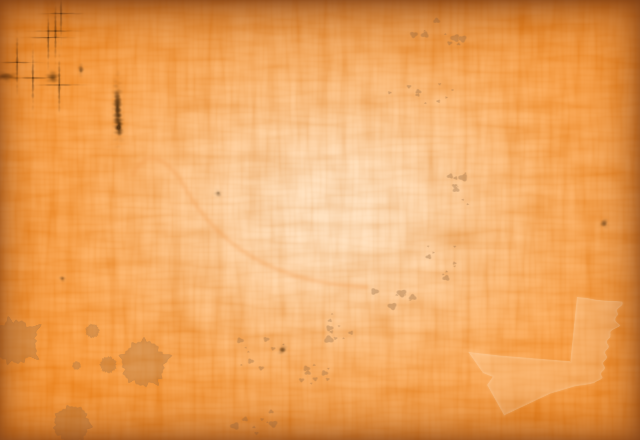
Reproduce this background procedurally as a WebGL 2 fragment shader.

```glsl
#version 300 es
precision highp float;
// Warm orange linen with a pale glow, dark edges, ink splats, speckles and a torn strip.
uniform vec2 u_resolution;
out vec4 outColor;

const float ASPECT = 16.0 / 11.0;
const vec3 ORANGE = vec3(0.98, 0.605, 0.235);
const vec3 CREAM = vec3(1.0, 0.88, 0.745);
const vec3 BROWN = vec3(0.47, 0.23, 0.08);
const vec3 SOOT = vec3(0.25, 0.14, 0.03);
const vec3 INK = vec3(0.60, 0.43, 0.27);

vec2 hash2(vec2 p) {
  vec3 q = fract(p.xyx * vec3(0.1031, 0.1030, 0.0973));
  q += dot(q, q.yzx + 33.33);
  return fract((q.xx + q.yz) * q.zy);
}

// Smooth cellular noise, roughly centred on zero
float cellular(vec2 p) {
  vec2 cell = floor(p), f = fract(p);
  float sum = 0.0;
  for (int y = -1; y <= 1; y++)
    for (int x = -1; x <= 1; x++) {
      vec2 o = vec2(x, y);
      vec2 d = o + hash2(cell + o + 40.0) - f;
      sum += exp(-7.0 * dot(d, d));
    }
  return -log(sum + 0.001) / 7.0 - 0.06;
}

// Crossed threads at two scales plus soft mottling
float linen(vec2 p) {
  float broad = cellular(p * vec2(5.0, 45.0)) + cellular(p * vec2(50.0, 4.0));
  float fine = cellular(p * vec2(16.0, 110.0)) + cellular(p * vec2(120.0, 13.0));
  return 0.5 * broad + 0.3 * fine + 0.5 * cellular(p * 17.0);
}

float segment(vec2 p, vec2 a, vec2 b) {
  vec2 ab = b - a;
  return length(p - a - ab * clamp(dot(p - a, ab) / dot(ab, ab), 0.0, 1.0));
}

float bezier(vec2 p, vec2 a, vec2 b, vec2 c) {
  float d = 1.0;
  vec2 last = a;
  for (int i = 1; i <= 14; i++) {
    float t = float(i) / 14.0;
    vec2 next = mix(mix(a, b, t), mix(b, c, t), t);
    d = min(d, segment(p, last, next));
    last = next;
  }
  return d;
}

float polygon(vec2 p, vec2 v[17]) {
  float d = 9.0, side = 1.0;
  for (int i = 0, j = 16; i < 17; j = i, i++) {
    d = min(d, segment(p, v[i], v[j]));
    vec2 e = v[j] - v[i], w = p - v[i];
    bvec3 c = bvec3(p.y >= v[i].y, p.y < v[j].y, e.x * w.y > e.y * w.x);
    if (all(c) || all(not(c))) side = -side;
  }
  return side * d;
}

// Round blot with a wavy rim and a few thin spikes
float splat(vec2 p, vec2 centre, float r, float spike, float seed) {
  vec2 q = p - centre;
  float a = atan(q.y, q.x);
  float rim = 0.05 * sin(7.0 * a + seed) + 0.04 * sin(16.0 * a - seed) + 0.03 * sin(25.0 * a);
  float arms = pow(0.5 + 0.5 * sin(5.0 * a + seed), 14.0) * (0.6 + 0.4 * cos(a - 0.4));
  return length(q) - r * (1.0 + rim + spike * arms);
}

// Loose cluster of small drops
float speckles(vec2 p, vec2 centre, vec2 spread, float seed) {
  float d = 1.0;
  for (int i = 0; i < 9; i++) {
    vec2 h = hash2(vec2(float(i) * 7.3, seed));
    vec2 k = hash2(vec2(seed + 5.0, float(i) * 3.1));
    float r = mix(0.0015, 0.009, k.x * k.x);
    vec2 q = p - centre - (h * 2.0 - 1.0) * spread;
    d = min(d, length(q * vec2(0.85, 1.1)) - r * (1.0 + 0.2 * sin(3.0 * atan(q.y, q.x) + k.y * 6.0)));
  }
  return d;
}

float smudge(vec2 p, vec2 centre, vec2 size) {
  vec2 q = (p - centre) / size;
  return exp(-dot(q, q) * (1.0 + 2.0 * cellular(p * vec2(60.0, 110.0))));
}

void main() {
  vec2 p = gl_FragCoord.xy / u_resolution * vec2(ASPECT, 1.0);
  float px = 1.0 / u_resolution.y;

  // Cloth and central glow
  float weave = linen(p);
  vec2 g = (p - vec2(0.76, 0.52)) * vec2(0.70, 0.96) / 0.35;
  vec3 col = mix(ORANGE, CREAM, clamp(exp(-dot(g, g)) - 0.35 * weave, -0.2, 1.0));
  col *= 1.0 - 0.05 * weave;

  // Faint curved crease
  float crease = min(bezier(p, vec2(0.303, 0.606), vec2(0.345, 0.68), vec2(0.41, 0.592)),
                     bezier(p, vec2(0.41, 0.592), vec2(0.53, 0.36), vec2(0.83, 0.348)));
  col = mix(col, vec3(0.95, 0.60, 0.29), 0.27 * exp(-pow(crease / 0.007, 2.0)));

  // Ink splats
  float blot = splat(p, vec2(0.036, 0.223), 0.047, 0.5, 4.8);
  blot = min(blot, splat(p, vec2(0.326, 0.174), 0.049, 0.35, 0.2));
  blot = min(blot, splat(p, vec2(0.163, 0.036), 0.040, 0.15, 2.0));
  blot = min(blot, splat(p, vec2(0.210, 0.248), 0.015, 0.0, 1.0));
  blot = min(blot, splat(p, vec2(0.174, 0.169), 0.009, 0.0, 3.0));
  blot = min(blot, splat(p, vec2(0.246, 0.171), 0.018, 0.0, 5.0));
  float inked = smoothstep(px, -px, blot);
  col = mix(col, INK, inked * (0.30 + 0.12 * exp(-abs(blot) / 0.003)));

  // Trail of speckles
  float drops = speckles(p, vec2(1.0, 0.925), vec2(0.06, 0.03), 1.0);
  drops = min(drops, speckles(p, vec2(0.965, 0.79), vec2(0.08, 0.026), 2.0));
  drops = min(drops, speckles(p, vec2(1.05, 0.575), vec2(0.03, 0.04), 3.0));
  drops = min(drops, speckles(p, vec2(1.01, 0.40), vec2(0.04, 0.05), 4.0));
  drops = min(drops, speckles(p, vec2(0.89, 0.315), vec2(0.05, 0.025), 5.0));
  drops = min(drops, speckles(p, vec2(0.767, 0.258), vec2(0.045, 0.03), 6.0));
  drops = min(drops, speckles(p, vec2(0.587, 0.20), vec2(0.07, 0.04), 7.0));
  drops = min(drops, speckles(p, vec2(0.73, 0.145), vec2(0.05, 0.03), 8.0));
  drops = min(drops, speckles(p, vec2(0.583, 0.035), vec2(0.05, 0.03), 9.0));
  col = mix(col, INK, 0.38 * smoothstep(px, -px, drops));

  // Torn translucent strip
  vec2 strip[17] = vec2[17](vec2(1.312, 0.324), vec2(1.413, 0.314), vec2(1.398, 0.280),
    vec2(1.405, 0.261), vec2(1.384, 0.239), vec2(1.377, 0.195), vec2(1.367, 0.144),
    vec2(1.350, 0.129), vec2(1.307, 0.123), vec2(1.250, 0.106), vec2(1.146, 0.057),
    vec2(1.108, 0.125), vec2(1.121, 0.144), vec2(1.098, 0.153), vec2(1.066, 0.199),
    vec2(1.136, 0.191), vec2(1.297, 0.178));
  float ragged = 0.003 * sin(p.y * 260.0) * smoothstep(1.33, 1.37, p.x);
  float tape = polygon(p, strip) + ragged;
  col = mix(col, CREAM, 0.27 * smoothstep(px, -px, tape) + 0.25 * exp(-abs(tape) / 0.0022));

  // Sooty threads and smudges
  float soot = 0.0;
  for (int i = 0; i < 6; i++) {
    vec2 at = vec2(0.02, 0.80) + hash2(vec2(i, 17)) * vec2(0.12, 0.19);
    soot += 0.45 * smudge(p, at, vec2(0.0025, 0.045)) + 0.4 * smudge(p, at, vec2(0.035, 0.002));
  }
  soot += 0.8 * smudge(p, vec2(0.267, 0.755), vec2(0.007, 0.042));
  soot += 0.7 * smudge(p, vec2(0.271, 0.712), vec2(0.006, 0.022));
  soot += 0.7 * smudge(p, vec2(0.008, 0.826), vec2(0.022, 0.007));
  soot += 0.6 * smudge(p, vec2(0.120, 0.824), vec2(0.010, 0.010));
  soot += 0.5 * smudge(p, vec2(0.184, 0.841), vec2(0.005, 0.009));
  soot += 0.4 * smudge(p, vec2(0.496, 0.561), vec2(0.006));
  soot += 0.6 * smudge(p, vec2(0.642, 0.205), vec2(0.007));
  soot += 0.5 * smudge(p, vec2(1.373, 0.492), vec2(0.007));
  soot += 0.4 * smudge(p, vec2(0.142, 0.367), vec2(0.005));
  col = mix(col, SOOT, min(soot, 0.85));

  // Burnt edges
  vec2 low = exp(-p / vec2(0.034, 0.040)), high = exp((p - vec2(ASPECT, 1.0)) / vec2(0.040, 0.045));
  vec4 burn = 1.0 - vec4(low, high) * vec4(0.55, 0.62, 0.60, 0.75);
  col = mix(BROWN, col, burn.x * burn.y * burn.z * burn.w);
  outColor = vec4(clamp(col, 0.0, 1.0), 1.0);
}
```
